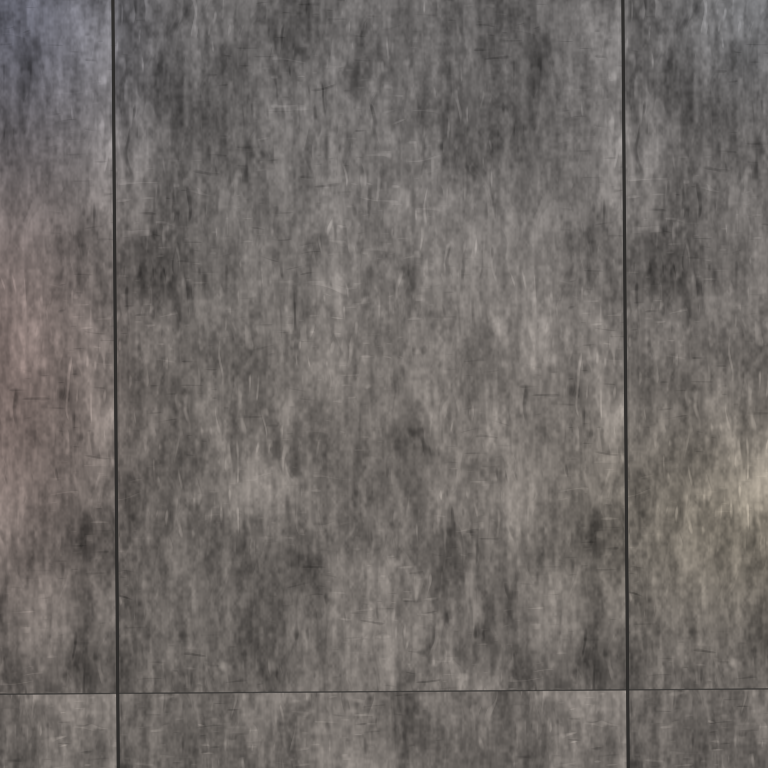
A Shadertoy shader for this texture:

```glsl
const vec2 PANEL_SIZE = vec2(0.664, 1.0);
const vec2 SEAM_ORIGIN = vec2(0.154, 0.096);
const vec2 SEAM_WIDTH = vec2(0.0042, 0.0018);
const float SEAM_TILT = 0.007;
const vec3 CONCRETE = vec3(1.025, 0.985, 0.953);
const vec3 SEAM_COLOR = vec3(0.17, 0.165, 0.16);

float hash(vec2 p) {
    return fract(sin(dot(p, vec2(127.1, 311.7))) * 43758.5453);
}

float noise(vec2 p) {
    vec2 cell = floor(p);
    vec2 f = fract(p);
    f = f * f * (3.0 - 2.0 * f);
    float low = mix(hash(cell), hash(cell + vec2(1.0, 0.0)), f.x);
    float high = mix(hash(cell + vec2(0.0, 1.0)), hash(cell + 1.0), f.x);
    return mix(low, high, f.y);
}

// Layered noise centred on zero
float fbm(vec2 p, int octaves) {
    float sum = 0.0;
    float amplitude = 0.5;
    for (int i = 0; i < octaves; i++) {
        sum += amplitude * (noise(p) - 0.5);
        p = p * 2.03 + vec2(17.3, 9.1);
        amplitude *= 0.5;
    }
    return sum;
}

// Torn-edged patches, from -0.5 to 0.5
float tornPatches(vec2 p, vec2 frequency, float fray) {
    float level = fbm(p * frequency, 3) + fray * fbm(p * vec2(95.0, 26.0) + 40.0, 3);
    return smoothstep(-0.15, 0.15, level) - 0.5;
}

// Short scratches: sparse peaks of a stretched noise
float scratches(vec2 p, vec2 frequency, float threshold) {
    vec2 bent = p + 0.012 * vec2(noise(p * 27.0), noise(p * 23.0 + 8.0));
    float patches = smoothstep(0.35, 0.75, noise(p * vec2(13.0, 8.0) + 31.0));
    return smoothstep(threshold, 1.0, noise(bent * frequency)) * patches;
}

float seamMask(float dist, float width, float pixel) {
    return 1.0 - smoothstep(0.5 * width - 0.6 * pixel, 0.5 * width + 0.6 * pixel, dist);
}

// Brushed and weathered brightness of one panel
float concreteTone(vec2 p) {
    vec2 warp = vec2(fbm(p * vec2(32.0, 20.0), 3), fbm(p * vec2(46.0, 14.0) + 50.0, 3));
    vec2 q = p + warp * vec2(0.035, 0.11);
    float tone = 0.438 + 0.30 * fbm(q * vec2(11.0, 7.0) + 3.0, 3);
    tone += 0.055 * tornPatches(q, vec2(17.0, 9.0), 0.55);
    tone += 0.045 * tornPatches(q + 6.0, vec2(36.0, 16.0), 0.70);

    // Brush strokes and fine grit
    tone += 0.18 * fbm((p + warp * 0.015) * vec2(62.0, 9.0) + 70.0, 3);
    tone += 0.13 * fbm(p * vec2(180.0, 28.0) + 90.0, 2);
    tone += 0.17 * fbm(p * vec2(170.0, 120.0) + 23.0, 2);

    // Pale and dark scuffs
    tone += 0.10 * scratches(p, vec2(180.0, 46.0), 0.74);
    tone += 0.07 * scratches(p + 3.0, vec2(60.0, 190.0), 0.78);
    tone -= 0.10 * scratches(p + 5.0, vec2(150.0, 38.0), 0.74);
    tone -= 0.07 * scratches(p + 9.0, vec2(52.0, 180.0), 0.78);
    return tone;
}

float glow(vec2 p, vec2 center, vec2 radius) {
    vec2 d = (p - center) / radius;
    return exp(-dot(d, d));
}

// Soft coloured light across the wall
vec3 wallLight(vec2 p) {
    vec3 light = mix(vec3(1.01, 1.0, 0.99), vec3(0.97, 0.985, 1.01), smoothstep(0.4, 1.0, p.y));
    light *= mix(vec3(1.0), vec3(1.0, 1.04, 1.16), glow(p, vec2(0.0, 1.0), vec2(0.16, 0.18)));
    light *= mix(vec3(1.0), vec3(0.97, 0.90, 0.90), glow(p, vec2(0.0, 0.52), vec2(0.14, 0.30)));
    light *= mix(vec3(1.0), vec3(1.20, 1.19, 1.13), glow(p, vec2(0.98, 0.32), vec2(0.2, 0.13)));
    light *= mix(vec3(1.0), vec3(1.10, 1.13, 1.16), glow(p, vec2(1.0, 1.0), vec2(0.12, 0.12)));
    return light;
}

void mainImage(out vec4 fragColor, in vec2 fragCoord) {
    vec2 p = fragCoord / iResolution.xy;
    float pixel = 1.0 / min(iResolution.x, iResolution.y);

    // Slightly tilted panel grid
    vec2 grid = (p - SEAM_ORIGIN + SEAM_TILT * vec2(p.y, -p.x)) / PANEL_SIZE;
    vec2 id = floor(grid);
    vec2 local = fract(grid) * PANEL_SIZE;

    // Columns share a finish; each row has its own
    float tone = concreteTone(local + vec2(0.0, id.y * 3.7));
    tone += 0.02 * (hash(id + 4.0) - 0.5);
    vec3 color = clamp(tone, 0.2, 0.68) * CONCRETE * wallLight(p);

    // Seams with a faint worn edge
    vec2 seamDist = abs(fract(grid + 0.5) - 0.5) * PANEL_SIZE;
    color *= 1.0 + 0.07 * exp(-abs(seamDist.x - 0.006) / 0.003);
    color = mix(color, SEAM_COLOR * 1.3, 0.8 * seamMask(seamDist.y, SEAM_WIDTH.y, pixel));
    color = mix(color, SEAM_COLOR, 0.95 * seamMask(seamDist.x, SEAM_WIDTH.x, pixel));

    fragColor = vec4(color, 1.0);
}
```
